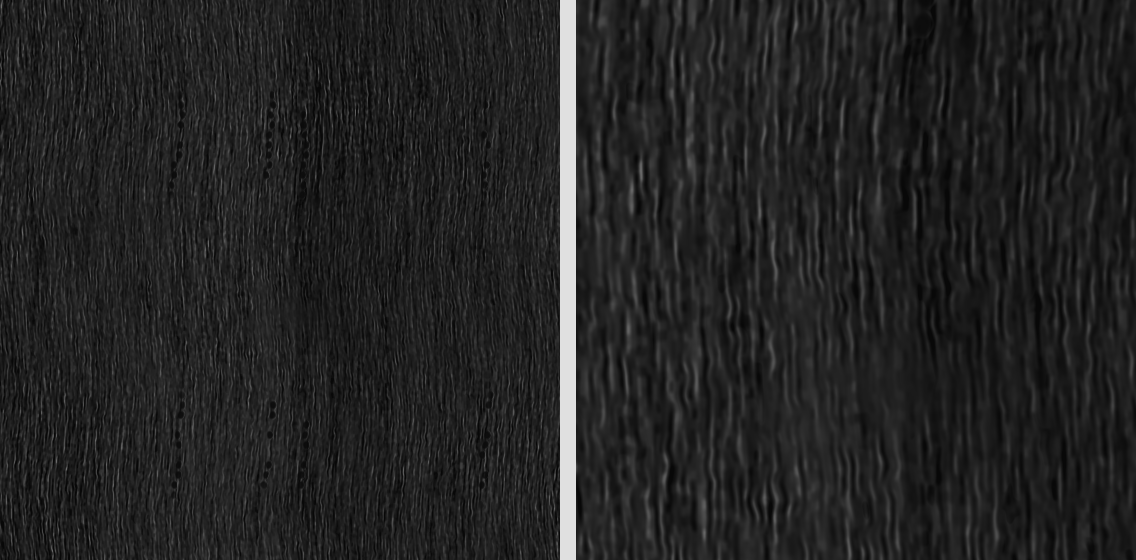
Left, the full canvas; right, a detail of the centre.
A Shadertoy shader for this texture:

```glsl
// Dark charcoal wood veneer with fine, nearly straight embossed fibres.
// Staggered strand noise makes the grain; broad panel shading, short dark
// dashes and a few broken chains of pores lie over it.

#define BASE_TONE 0.123
#define GRAIN_AMOUNT 0.061
#define GLINT_AMOUNT 0.038
#define FIBRE_SCALE vec2(360.0, 38.0)
#define FLECK_SCALE vec2(330.0, 165.0)
#define RELIEF_SHIFT 0.0029
#define WAVE_AMOUNT 0.0035
#define RIPPLE_AMOUNT 0.0013
#define STREAK_AMOUNT 0.019
#define PORE_COLUMNS vec4(0.315, 0.48, 0.54, 0.865)
#define PORE_RATE 56.0
#define PORE_WIDTH 0.0062

float hash(vec2 p) {
    return fract(sin(dot(p, vec2(127.1, 311.7))) * 43758.5453);
}

float noise(vec2 p) {
    vec2 cell = floor(p);
    vec2 f = smoothstep(0.0, 1.0, fract(p));
    float low = mix(hash(cell), hash(cell + vec2(1.0, 0.0)), f.x);
    float high = mix(hash(cell + vec2(0.0, 1.0)), hash(cell + 1.0), f.x);
    return mix(low, high, f.y) * 2.0 - 1.0;
}

// One strand of random tone, shifted lengthwise so strands never line up
float strand(float id, float y) {
    y += 17.0 * hash(vec2(id, 3.7));
    float cell = floor(y);
    float f = smoothstep(0.15, 0.85, fract(y));
    return mix(hash(vec2(id, cell)), hash(vec2(id, cell + 1.0)), f) * 2.0 - 1.0;
}

float fibres(vec2 p) {
    float id = floor(p.x);
    float f = smoothstep(0.0, 1.0, fract(p.x));
    return mix(strand(id, p.y), strand(id + 1.0, p.y), f);
}

// Slow bend of the boards, gentle waves and a tight ripple along the fibres
vec2 bendGrain(vec2 uv) {
    float bend = 0.006 * sin(uv.y * 11.8 + 1.2 + noise(uv * 3.0));
    float wave = WAVE_AMOUNT * noise(uv * vec2(10.0, 9.0));
    float ripple = RIPPLE_AMOUNT * noise(uv * vec2(75.0, 95.0) + 31.0);
    return vec2(uv.x + bend + wave + ripple, uv.y);
}

// Tone of the panels: the left brightens to the middle, the right starts dark
float panelShade(vec2 uv) {
    float rightSide = smoothstep(0.49, 0.545, uv.x);
    float upper = smoothstep(0.44, 0.50, uv.y);
    float leftTone = mix(-0.006, 0.017, smoothstep(0.0, 0.45, uv.x));
    float rightTone = mix(-0.023, 0.004, smoothstep(0.52, 0.95, uv.x));
    float tone = mix(leftTone, rightTone * mix(0.65, 1.0, upper), rightSide);
    return tone + 0.006 * noise(uv * vec2(7.0, 4.0) + 8.0);
}

// Broken pore chains: x is the dark hollow, y the lit rim
vec2 pores(vec2 uv, vec2 grain) {
    vec2 marks = vec2(0.0);
    float row = floor(uv.y * PORE_RATE);
    float along = fract(uv.y * PORE_RATE) - 0.5;
    for (int k = 0; k < 4; k++) {
        float seed = float(k) * 13.0 + 5.0;
        float jitter = (hash(vec2(row, seed)) - 0.5) * 0.010;
        float across = (grain.x - PORE_COLUMNS[k] - jitter) / PORE_WIDTH;
        float repeatY = fract(uv.y / 0.54 + 0.08 * hash(vec2(seed, 2.0)));
        float chain = smoothstep(0.18, 0.30, repeatY) * (1.0 - smoothstep(0.52, 0.72, repeatY));
        float present = step(hash(vec2(row, seed + 4.0)), 0.75) * chain;
        float d = length(vec2(across, along * 2.1));
        marks.x = max(marks.x, present * (1.0 - smoothstep(0.5, 1.05, d)));
        float rim = smoothstep(0.8, 1.0, d) * (1.0 - smoothstep(1.0, 1.25, d));
        marks.y = max(marks.y, present * rim * smoothstep(0.1, 0.9, across));
    }
    return marks;
}

void mainImage(out vec4 fragColor, in vec2 fragCoord) {
    vec2 uv = fragCoord / iResolution.xy;
    vec2 grain = bendGrain(uv);

    // Embossed fibres, broken up by short flecks
    float lit = fibres(grain * FIBRE_SCALE);
    float shadow = fibres((grain + vec2(RELIEF_SHIFT, 0.0)) * FIBRE_SCALE);
    float fleck = fibres(grain * FLECK_SCALE + 91.0);
    float relief = lit - 0.7 * shadow + 0.5 * fleck;

    // Areas of stronger and calmer grain, softest below the middle seam
    float contrast = 1.0 + 0.22 * noise(uv * vec2(8.0, 5.0) + 17.0);
    vec2 calmOffset = (uv - vec2(0.55, 0.43)) / vec2(0.10, 0.06);
    contrast *= 1.0 - 0.45 * exp(-dot(calmOffset, calmOffset));
    relief *= contrast;

    // Long streaks between bundles of fibres, and dark dashes along some
    float streak = fibres(grain * vec2(90.0, 8.0) + 43.0);
    float dash = smoothstep(0.35, 0.75, fibres(grain * vec2(190.0, 75.0) + 57.0));
    dash *= smoothstep(0.0, 0.5, -streak);

    float tone = BASE_TONE + panelShade(uv) + STREAK_AMOUNT * streak;
    tone += GRAIN_AMOUNT * relief - 0.035 * dash;
    float glint = max(relief, 0.0);
    tone += GLINT_AMOUNT * glint * glint;

    vec2 pore = pores(uv, grain);
    tone = mix(tone, 0.04, 0.88 * pore.x) + 0.06 * pore.y;
    fragColor = vec4(vec3(clamp(tone, 0.03, 0.42)), 1.0);
}
```
